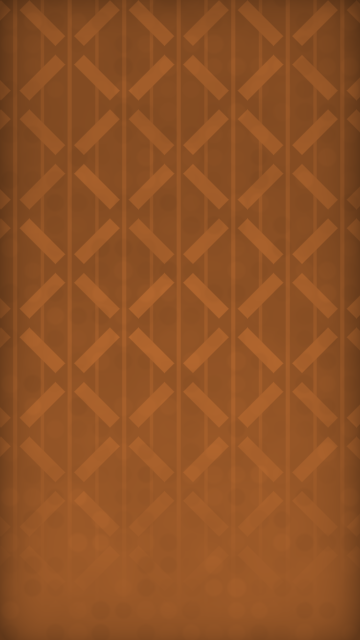
This pattern is drawn by a Shadertoy shader. Its source:

```glsl
// Warm brown lattice: diagonal bars alternate in a checkerboard over thin
// vertical stripes, fading out toward the bottom. Faint dots of random tone
// mottle the surface, and a soft vignette darkens the border.

const vec3  BASE_COLOR     = vec3(0.62, 0.355, 0.16);
const float CELL_SIZE      = 0.0852;            // in canvas heights
const vec2  CELL_ORIGIN    = vec2(-0.002, -0.0047);
const vec2  BAR_HALF_SIZE  = vec2(0.465, 0.127); // in cells
const float BAR_GAIN       = 0.20;
const float BAR_VARIATION  = 0.05;
const float EDGE_LINE_HALF = 0.038;             // stripe between columns
const float MID_LINE_HALF  = 0.031;             // stripe behind the bars
const float LINE_GAIN      = 0.13;
const float DOT_PITCH      = 0.0354;
const vec2  DOT_SHIFT      = vec2(0.0, 0.32);
const float DOT_RADIUS     = 0.39;
const float DOT_GAIN       = 0.075;
const float BLOTCH_GAIN    = 0.035;
const float TONE_TOP       = 0.84;
const float TONE_BOTTOM    = 1.0;
const float VIGNETTE_WIDTH = 0.055;
const float VIGNETTE_DEPTH = 0.27;

float hash(vec2 p) {
    vec3 q = fract(vec3(p.xyx) * 0.1031);
    q += dot(q, q.yzx + 33.33);
    return fract((q.x + q.y) * q.z);
}

float valueNoise(vec2 p) {
    vec2 i = floor(p), f = fract(p);
    f = f * f * (3.0 - 2.0 * f);
    return mix(mix(hash(i), hash(i + vec2(1, 0)), f.x),
               mix(hash(i + vec2(0, 1)), hash(i + vec2(1, 1)), f.x), f.y);
}

float boxDistance(vec2 p, vec2 halfSize) {
    vec2 d = abs(p) - halfSize;
    return length(max(d, 0.0)) + min(max(d.x, d.y), 0.0);
}

// Coverage of a shape from its signed distance.
float fill(float d, float blur) {
    return 1.0 - smoothstep(-blur, blur, d);
}

void mainImage(out vec4 fragColor, in vec2 fragCoord) {
    vec2 uv = (fragCoord - 0.5 * iResolution.xy) / iResolution.y;
    float height = uv.y + 0.5;
    float pixel = 1.0 / iResolution.y;

    // Background gradient and broad blotches
    float tone = mix(TONE_BOTTOM, TONE_TOP, smoothstep(0.0, 0.85, height));
    tone *= 1.0 + BLOTCH_GAIN * (valueNoise(uv * 22.0 + 40.0) - 0.5);

    // Lattice cell
    vec2 grid = (uv - CELL_ORIGIN) / CELL_SIZE;
    vec2 id = floor(grid);
    vec2 local = grid - id - 0.5;
    float blur = 0.8 * pixel / CELL_SIZE;
    float patternFade = smoothstep(0.0, 0.5, height);

    // Vertical stripes on column borders and column centres
    float edgeLine = fill(0.5 - abs(local.x) - EDGE_LINE_HALF, blur);
    float midLine = fill(abs(local.x) - MID_LINE_HALF, blur);
    float pattern = LINE_GAIN * max(edgeLine, 0.85 * midLine);

    // Diagonal bars, direction set by checkerboard parity
    float slope = mod(id.x + id.y, 2.0) < 0.5 ? -1.0 : 1.0;
    vec2 barPos = vec2(local.x + slope * local.y,
                       local.x - slope * local.y) * 0.7071;
    float bar = fill(boxDistance(barPos, BAR_HALF_SIZE), blur);
    float barGain = BAR_GAIN + BAR_VARIATION * (hash(id + 71.0) - 0.5);
    pattern = mix(pattern, barGain, bar);
    tone *= 1.0 + pattern * patternFade;

    // Dots, each lighter or darker at random
    vec2 dotGrid = uv / DOT_PITCH + DOT_SHIFT;
    vec2 dotId = floor(dotGrid);
    float dotRadius = DOT_RADIUS + 0.06 * (hash(dotId + 19.0) - 0.5);
    float dotMask = fill(length(dotGrid - dotId - 0.5) - dotRadius,
                         0.04 + pixel / DOT_PITCH);
    tone *= 1.0 + DOT_GAIN * dotMask * (hash(dotId + 123.0) - 0.5);

    // Vignette along the border
    vec2 margin = vec2(0.5 * iResolution.x / iResolution.y, 0.5) - abs(uv);
    vec2 shade = exp(-margin / VIGNETTE_WIDTH * 1.8);
    tone *= 1.0 - VIGNETTE_DEPTH * min(shade.x + 0.7 * shade.y, 1.4);

    fragColor = vec4(BASE_COLOR * tone, 1.0);
}
```
